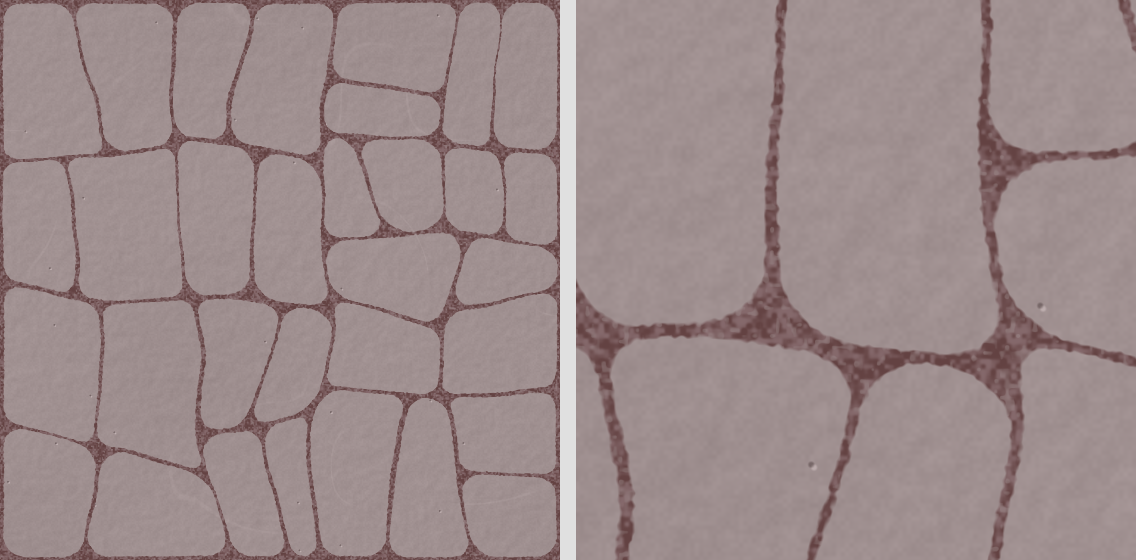
Left: the whole. Right: its middle third, enlarged.
Write a three.js fragment shader that draws this texture.

```glsl
// Irregular flagstones with rounded corners and thin, grainy red-brown joints.
// A tree of random tilted cuts divides the warped plane into stones; the
// distances to each stone's four sides are combined into a rounded outline.
varying vec2 vUv;

const int CUT_LEVELS = 5;
const float BORDER = 0.003;
const vec3 STONE = vec3(0.622, 0.561, 0.562);
const vec3 JOINT_DARK = vec3(0.39, 0.26, 0.26);
const vec3 JOINT_LIGHT = vec3(0.52, 0.41, 0.42);

float hash(vec2 p) {
  vec3 q = fract(p.xyx * 0.1031);
  q += dot(q, q.yzx + 33.33);
  return fract((q.x + q.y) * q.z);
}

float noise(vec2 p) {
  vec2 cell = floor(p);
  vec2 f = fract(p);
  f = f * f * (3.0 - 2.0 * f);
  float low = mix(hash(cell), hash(cell + vec2(1.0, 0.0)), f.x);
  float high = mix(hash(cell + vec2(0.0, 1.0)), hash(cell + 1.0), f.x);
  return mix(low, high, f.y);
}

// Bends straight cuts into hand-drawn curves.
vec2 warp(vec2 p, float frequency, float amount) {
  vec2 offset = vec2(noise(p * frequency + 11.0), noise(p * frequency + 47.0));
  return p + amount * (offset - 0.5);
}

// Narrows edges (left, right, bottom, top) to those of the stone at p; returns its id.
float cutStones(vec2 p, float seed, inout vec4 edges) {
  vec2 lo = vec2(0.0);
  vec2 hi = vec2(1.0);
  float id = 1.0;
  for (int level = 0; level < CUT_LEVELS; level++) {
    vec2 key = vec2(id, seed);
    vec2 size = hi - lo;
    bool upright = size.x > size.y * mix(0.7, 1.1, hash(key));
    vec2 axis = upright ? vec2(1.0, 0.0) : vec2(0.0, 1.0);
    vec2 pivot = mix(lo, hi, 0.5 + axis * 0.26 * (hash(key + 7.3) - 0.5));
    float tilt = (hash(key + 19.7) - 0.5) * (0.08 + 0.09 * float(level));
    float side = dot(p - pivot, normalize(axis + axis.yx * tilt));
    bool after = side > 0.0;
    vec4 mask = after ? vec4(axis.x, 0.0, axis.y, 0.0) : vec4(0.0, axis.x, 0.0, axis.y);
    edges = mix(edges, min(edges, vec4(abs(side))), mask);
    if (after) lo = mix(lo, pivot, axis);
    else hi = mix(hi, pivot, axis);
    id = id * 2.0 + (after ? 1.0 : 0.0);
  }
  return id;
}

// Inner distance to the outline, rounded where two sides meet.
float roundedInside(vec4 edges, float radius) {
  return radius - length(max(radius - edges, 0.0));
}

// Slope of a noise layer, as if lit from the upper left.
float relief(vec2 p, float frequency) {
  vec2 q = p * frequency;
  return noise(q) - noise(q + vec2(-0.5, 0.5));
}

// Rare tiny pits: negative in the hollow, positive on its lit rim.
float pits(vec2 p, float cells) {
  vec2 cell = floor(p * cells);
  vec2 spot = 0.2 + 0.6 * vec2(hash(cell + 3.0), hash(cell + 8.0));
  vec2 d = (fract(p * cells) - spot) / cells;
  float present = step(0.88, hash(cell + 21.0));
  float hollow = 1.0 - smoothstep(0.0008, 0.0026, length(d));
  float rim = 1.0 - smoothstep(0.0008, 0.0026, length(d - vec2(0.0017, -0.0017)));
  return present * (0.7 * rim - hollow);
}

// Faint, broken wrinkles along the contours of a noise field.
float creases(vec2 p) {
  float ridge = abs(noise(p * 6.0 + 70.0) - 0.5);
  float broken = smoothstep(0.5, 0.75, noise(p * 9.0 + 5.0));
  return broken * (1.0 - smoothstep(0.002, 0.012, ridge));
}

vec3 stoneColor(vec2 p) {
  float shade = 0.018 * (noise(p * 3.0) - 0.5);
  shade += 0.022 * relief(p, 110.0) + 0.014 * relief(p, 45.0);
  shade += 0.024 * (noise(p * 380.0) - 0.5);
  shade += 0.022 * creases(p) + 0.16 * pits(p, 16.0);
  return STONE + shade;
}

vec3 jointColor(vec2 p) {
  float grain = 0.65 * noise(p * 330.0) + 0.35 * noise(p * 160.0 + 9.0);
  return mix(JOINT_DARK, JOINT_LIGHT, smoothstep(0.2, 0.85, grain));
}

void main() {
  vec2 p = vUv;

  // Layout: straight outer frame, curved inner cuts.
  vec4 edges = vec4(p.x, 1.0 - p.x, p.y, 1.0 - p.y) - BORDER;
  vec2 bent = warp(warp(p, 5.0, 0.045), 17.0, 0.007);
  float id = cutStones(bent, 4.0, edges);
  float inside = roundedInside(edges, mix(0.026, 0.046, hash(vec2(id, 61.0))));

  // Joints of changing width with a crumbly outline.
  float halfWidth = mix(0.0016, 0.0046, noise(p * 8.0 + 30.0));
  float crumble = 0.0022 * (noise(p * 260.0 + 15.0) - 0.5);
  float joint = 1.0 - smoothstep(-0.0012, 0.0012, inside + crumble - halfWidth);
  joint *= 1.0 - 0.4 * smoothstep(0.62, 0.9, noise(p * 300.0 + 90.0));

  gl_FragColor = vec4(mix(stoneColor(p), jointColor(p), joint), 1.0);
}
```
